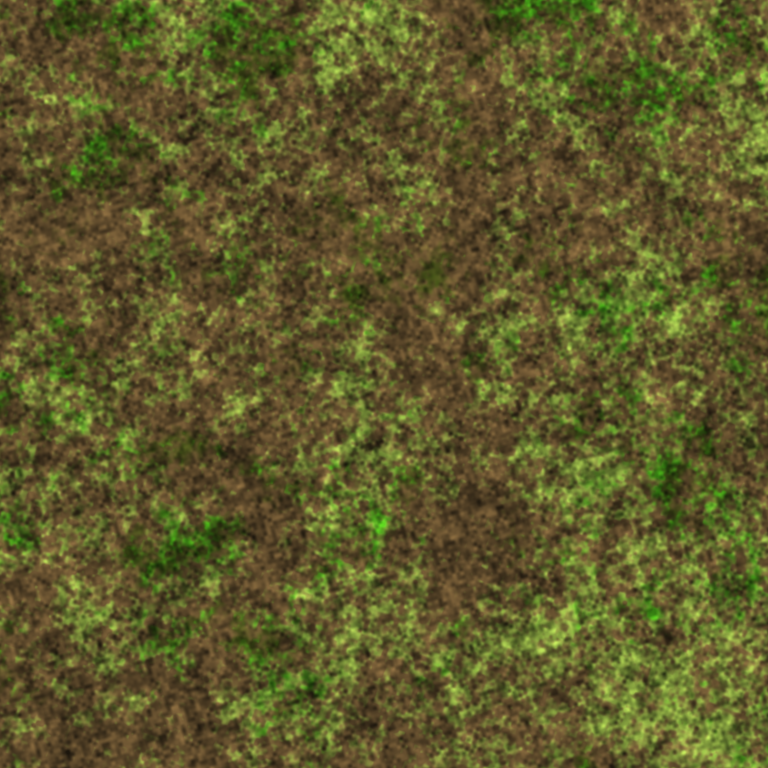
Write a Shadertoy shader that draws this texture.

```glsl
float hash(vec2 p) {
    vec3 q = fract(vec3(p.xyx) * 0.1031);
    q += dot(q, q.yzx + 33.33);
    return fract((q.x + q.y) * q.z);
}

float valueNoise(vec2 p) {
    vec2 cell = floor(p), f = fract(p);
    f = f * f * (3.0 - 2.0 * f);
    float low = mix(hash(cell), hash(cell + vec2(1, 0)), f.x);
    float high = mix(hash(cell + vec2(0, 1)), hash(cell + vec2(1, 1)), f.x);
    return mix(low, high, f.y);
}

// Layered noise scaled to zero mean and roughly unit deviation
float fbm(vec2 p, int octaves, float gain) {
    float sum = 0.0, power = 0.0, weight = 1.0;
    mat2 turn = mat2(0.8, 0.6, -0.6, 0.8);
    for (int i = 0; i < octaves; i++) {
        p = turn * p + 17.3;
        sum += weight * (valueNoise(p) - 0.5);
        power += weight * weight;
        weight *= gain;
        p *= 2.0;
    }
    return sum / (0.21 * sqrt(power));
}

void mainImage(out vec4 fragColor, in vec2 fragCoord) {
    vec2 uv = fragCoord / iResolution.y;

    // Moss cover: broad patches broken up by fine tufts
    float patches = fbm(uv * 6.0 + 40.0, 5, 0.8);
    float tufts = fbm(uv * 50.0 + 90.0, 3, 1.1);
    float moss = smoothstep(-0.6, 2.2, patches * 0.62 + tufts * 0.62);

    // Lush areas are a deeper, more saturated green
    float lushField = fbm(uv * 8.0 + 130.0, 5, 0.8);
    float lush = smoothstep(0.1, 2.7, lushField + 0.25 * tufts);

    vec3 soil = mix(vec3(0.365, 0.285, 0.168), vec3(0.19, 0.25, 0.06), lush * 0.9);
    vec3 leaf = mix(vec3(0.5, 0.6, 0.235), vec3(0.24, 0.56, 0.08), lush);
    vec3 color = mix(soil, leaf, moss);

    // Soft clumps and fine grain in the light
    float clumps = fbm(uv * 14.0 + 210.0, 4, 0.95);
    float grain = fbm(uv * 95.0 + 300.0, 2, 1.1);
    color *= max(0.97 + 0.085 * clumps + 0.165 * grain, 0.3);

    fragColor = vec4(color, 1.0);
}
```
